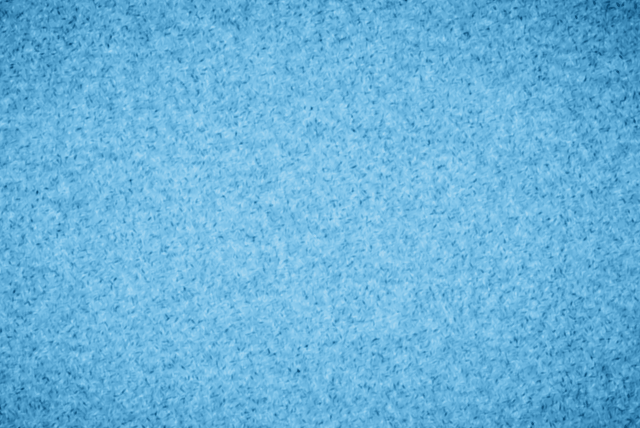
Give the GLSL for this texture, as a Shadertoy shader.

```glsl
const vec3 SHADOW_BLUE = vec3(0.17, 0.47, 0.65);
const vec3 MIDDLE_BLUE = vec3(0.365, 0.705, 0.89);
const vec3 LIGHT_BLUE  = vec3(0.56, 0.80, 0.93);

const float BASE_TONE = 0.88;
const vec2  LIGHT_CENTRE = vec2(0.47, 0.49);
const float VIGNETTE = 0.22;
const float CORNER_SHADE = 0.09;

// Densities are cells per canvas height; shapes are half length and half width in cells
const float FIBRE_DENSITY = 124.0;
const vec2  FIBRE_SHAPE = vec2(0.95, 0.48);
const float FIBRE_CONTRAST = 0.25;
const float FLECK_DENSITY = 92.0;
const vec2  FLECK_SHAPE = vec2(0.85, 0.40);
const float FLECK_DEPTH = 0.56;
const float TUFT_DENSITY = 76.0;
const float TUFT_CONTRAST = 0.36;
const float CLUMP_DENSITY = 36.0;
const float CLUMP_CONTRAST = 0.13;

const float NAP_ANGLE = 1.2;
const float NAP_SPREAD = 2.4;

vec3 hash3(vec2 p) {
    vec3 q = fract(p.xyx * vec3(0.1031, 0.1030, 0.0973));
    q += dot(q, q.yxz + 33.33);
    return fract((q.xxy + q.yzz) * q.zyx);
}

// Smooth noise centred on zero
float valueNoise(vec2 p) {
    vec2 cell = floor(p);
    vec2 f = fract(p);
    f = f * f * (3.0 - 2.0 * f);
    float low = mix(hash3(cell).x, hash3(cell + vec2(1.0, 0.0)).x, f.x);
    float high = mix(hash3(cell + vec2(0.0, 1.0)).x, hash3(cell + 1.0).x, f.x);
    return mix(low, high, f.y) - 0.5;
}

// Soft elongated stroke that fades to zero at its rim
float stroke(vec2 offset, float angle, vec2 shape) {
    float c = cos(angle);
    float s = sin(angle);
    vec2 local = vec2(c * offset.x + s * offset.y, c * offset.y - s * offset.x) / shape;
    float fade = max(0.0, 1.0 - dot(local, local));
    return fade * fade;
}

// One scattered stroke per cell: x sums signed strengths, y sums sparse strong ones
vec2 strokeLayer(vec2 p, vec2 shape, float seed) {
    vec2 cell = floor(p);
    vec2 total = vec2(0.0);
    for (int j = -1; j <= 1; j++) {
        for (int i = -1; i <= 1; i++) {
            vec2 id = cell + vec2(i, j);
            vec3 place = hash3(id + seed);
            float strength = hash3(id + seed + 217.0).x;
            float angle = NAP_ANGLE + NAP_SPREAD * (place.z - 0.5);
            float cover = stroke(p - id - place.xy, angle, shape);
            total += cover * vec2(2.0 * strength - 1.0, pow(strength, 3.0));
        }
    }
    return total;
}

// Quadratic blend through the three blues
vec3 blueRamp(float t) {
    float u = 1.0 - t;
    return u * u * SHADOW_BLUE + 2.0 * u * t * MIDDLE_BLUE + t * t * LIGHT_BLUE;
}

void mainImage(out vec4 fragColor, in vec2 fragCoord) {
    vec2 uv = fragCoord / iResolution.xy;
    vec2 p = fragCoord / iResolution.y;

    // Light falling off towards the corners
    vec2 fromCentre = 2.0 * (uv - LIGHT_CENTRE);
    float falloff = dot(fromCentre, fromCentre);
    float tone = BASE_TONE - falloff * (VIGNETTE + CORNER_SHADE * falloff);

    // Woolly nap: two overlapping sheets of fibres
    float fibres = strokeLayer(p * FIBRE_DENSITY, FIBRE_SHAPE, 11.0).x
                 + strokeLayer(p * FIBRE_DENSITY + 0.5, FIBRE_SHAPE, 471.0).x;
    tone += FIBRE_CONTRAST * fibres;

    // Dark gaps between fibres
    tone -= FLECK_DEPTH * strokeLayer(p * FLECK_DENSITY, FLECK_SHAPE, 83.0).y;

    // Small tufts and wider clumps
    tone += TUFT_CONTRAST * valueNoise(p * TUFT_DENSITY + 139.0);
    tone += CLUMP_CONTRAST * valueNoise(p * CLUMP_DENSITY + 39.0);

    fragColor = vec4(blueRamp(clamp(tone, -0.3, 1.2)), 1.0);
}
```
